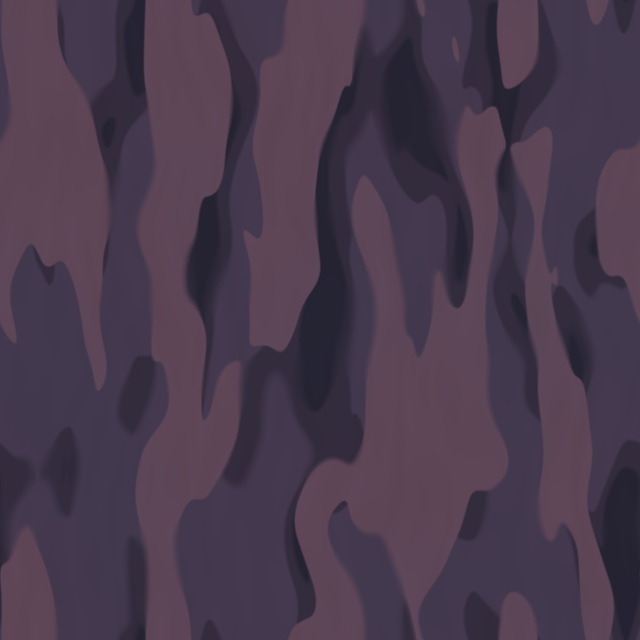
Write a Shadertoy shader that draws this texture.

```glsl
// Painted bark: long wavy plum ridges over violet wood with dark hollows.
// Stretched, warped gradient noise is cut into four flat tones; the ridge
// layer lies over the hollows. All noise wraps, so the canvas tiles.

const vec3 RIDGE_COLOR  = vec3(0.365, 0.273, 0.340);
const vec3 WOOD_COLOR   = vec3(0.263, 0.221, 0.304);
const vec3 HOLLOW_COLOR = vec3(0.200, 0.172, 0.240);
const vec3 CREVICE_COLOR = vec3(0.145, 0.138, 0.198);

// Whole numbers of noise cells across and up the tile
const vec2 RIDGE_CELLS    = vec2(9.0, 2.0);
const vec2 SPLINTER_CELLS = vec2(17.0, 5.0);
const vec2 HOLLOW_CELLS   = vec2(11.0, 3.0);
const vec2 CHIP_CELLS     = vec2(19.0, 6.0);
const vec2 SWAY_CELLS     = vec2(4.0, 3.0);
const vec2 WIGGLE_CELLS   = vec2(6.0, 8.0);
const vec2 BRUSH_CELLS    = vec2(36.0, 7.0);

const float SWAY = 0.060;
const float WIGGLE = 0.022;
const float SPLINTER_AMOUNT = 0.50;
const float CHIP_AMOUNT = 0.40;

// Cut levels of the fields
const float RIDGE_LEVEL = 0.050;
const float HOLLOW_LEVEL = 0.095;
const float CREVICE_LEVEL = 0.285;

// Edge widths in canvas units
const float CRISP_EDGE = 0.004;
const float SOFT_EDGE = 0.016;
const float BRUSH_CONTRAST = 0.035;
const float TINT_DRIFT = 0.035;

// Unit gradient for a lattice point, from an integer hash
vec2 latticeGradient(vec2 cell, vec2 period, uint seed) {
    uvec2 v = uvec2(mod(cell, period)) + seed * uvec2(131u, 197u);
    v = v * 1664525u + 1013904223u;
    v.x += v.y * 1664525u;
    v.y += v.x * 1664525u;
    v ^= v >> 16u;
    v.x += v.y * 1664525u;
    v.y += v.x * 1664525u;
    v ^= v >> 16u;
    float angle = float(v.x & 65535u) / 65536.0 * 6.28319;
    return vec2(cos(angle), sin(angle));
}

// Gradient noise that repeats once per canvas
float wrappedNoise(vec2 uv, vec2 period, uint seed) {
    vec2 p = uv * period;
    vec2 cell = floor(p);
    vec2 f = p - cell;
    vec2 blend = f * f * f * (f * (f * 6.0 - 15.0) + 10.0);
    vec2 right = vec2(1.0, 0.0);
    vec2 up = vec2(0.0, 1.0);
    float a = dot(latticeGradient(cell, period, seed), f);
    float b = dot(latticeGradient(cell + right, period, seed), f - right);
    float c = dot(latticeGradient(cell + up, period, seed), f - up);
    float d = dot(latticeGradient(cell + 1.0, period, seed), f - 1.0);
    return mix(mix(a, b, blend.x), mix(c, d, blend.x), blend.y);
}

// Coverage of field > level, with an edge of the given canvas width
float cut(float field, float level, float edgeWidth) {
    float slope = length(vec2(dFdx(field), dFdy(field)) * iResolution.xy);
    float halfWidth = max(0.5 * slope * edgeWidth, 0.0005);
    return smoothstep(-halfWidth, halfWidth, field - level);
}

void mainImage(out vec4 fragColor, in vec2 fragCoord) {
    vec2 uv = fragCoord / iResolution.xy;

    // Sideways bends shared by every layer
    vec2 grain = uv;
    grain.x += SWAY * wrappedNoise(uv, SWAY_CELLS, 1u);
    grain.x += WIGGLE * wrappedNoise(uv, WIGGLE_CELLS, 2u);

    // Height fields
    float ridge = wrappedNoise(grain, RIDGE_CELLS, 3u)
        + SPLINTER_AMOUNT * wrappedNoise(grain, SPLINTER_CELLS, 4u);
    float hollow = wrappedNoise(grain, HOLLOW_CELLS, 5u)
        + CHIP_AMOUNT * wrappedNoise(grain, CHIP_CELLS, 6u);

    // Some stretches are blended, others crisp
    float softness = smoothstep(-0.1, 0.35, wrappedNoise(uv, WIGGLE_CELLS, 7u));
    float edge = mix(CRISP_EDGE, SOFT_EDGE, softness);

    // Layers from back to front
    vec3 color = WOOD_COLOR;
    color = mix(color, HOLLOW_COLOR, cut(hollow, HOLLOW_LEVEL, edge * 1.5));
    color = mix(color, CREVICE_COLOR, cut(hollow, CREVICE_LEVEL, edge * 2.0));
    color = mix(color, RIDGE_COLOR, cut(ridge, RIDGE_LEVEL, edge));

    // Faint brush streaks and a drift between warm and cool
    float brush = wrappedNoise(grain, BRUSH_CELLS, 8u);
    float drift = wrappedNoise(uv, SWAY_CELLS, 9u);
    color *= 1.0 + BRUSH_CONTRAST * brush;
    color *= 1.0 + TINT_DRIFT * drift * vec3(1.0, -0.5, -0.3);

    fragColor = vec4(color, 1.0);
}
```
